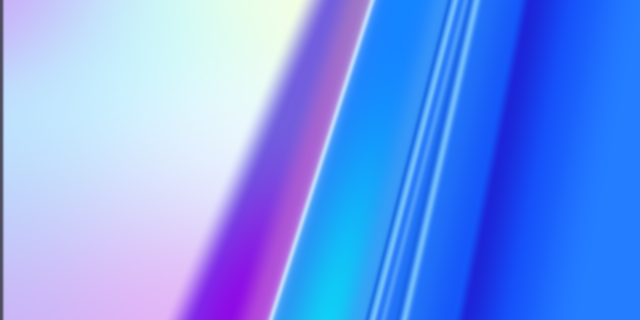
This background is drawn by a Shadertoy shader. Its source:

```glsl
// Each ray is (x at bottom, x at top), in canvas widths
const vec2 VEIL_RAY = vec2(0.281, 0.492);
const vec2 CREASE_RAY = vec2(0.372, 0.532);
const vec2 RIM_RAY = vec2(0.423, 0.582);
const vec2 CYAN_RAY = vec2(0.512, 0.640);
const vec2 STRAND_RAY = vec2(0.583, 0.712);
const vec2 THREAD_RAY = vec2(0.632, 0.745);
const vec2 FOLD_RAY = vec2(0.719, 0.820);

const float VEIL_BLUR = 0.027;
const float FOLD_BLUR = 0.010;
const float STRAND_GAP = 0.016;
const float GLOW_SPREAD = 0.17;
const float BORDER_WIDTH = 0.005;

const vec3 RIM_COLOR = vec3(0.80, 0.90, 0.99);
const vec3 STRAND_COLOR = vec3(0.50, 0.79, 0.99);
const vec3 GROOVE_COLOR = vec3(0.06, 0.34, 0.86);
const vec3 SHADOW_BLUE = vec3(0.11, 0.14, 0.84);
const vec3 DEEP_BLUE = vec3(0.08, 0.31, 0.98);
const vec3 OPEN_BLUE = vec3(0.14, 0.49, 1.00);
const vec3 BORDER_COLOR = vec3(0.30, 0.30, 0.37);

// Soft colour sources of the pale field
const int GLOW_COUNT = 9;
const vec2 GLOW_POS[GLOW_COUNT] = vec2[](
    vec2(0.00, 1.02), vec2(0.23, 0.93), vec2(0.42, 1.00),
    vec2(0.10, 0.64), vec2(0.33, 0.58), vec2(0.02, 0.34),
    vec2(0.23, 0.35), vec2(0.04, 0.00), vec2(0.24, 0.06));
const vec3 GLOW_COLOR[GLOW_COUNT] = vec3[](
    vec3(0.80, 0.62, 0.97), vec3(0.74, 0.99, 1.00), vec3(0.98, 1.00, 0.88),
    vec3(0.73, 0.94, 1.00), vec3(0.95, 0.99, 1.00), vec3(0.73, 0.81, 0.98),
    vec3(0.86, 0.86, 0.99), vec3(0.78, 0.70, 0.97), vec3(0.92, 0.68, 0.96));

// Horizontal offset from a slanted ray
float offsetFrom(vec2 ray, vec2 uv) {
    return uv.x - mix(ray.x, ray.y, uv.y);
}

// Antialiased step with a chosen softness
float softStep(float d, float blur) {
    float w = max(blur, 0.75 / iResolution.x);
    return smoothstep(-w, w, d);
}

float softLine(float d, float width) {
    float w = max(width, 0.8 / iResolution.x);
    return exp(-d * d / (w * w));
}

// Normalised blend of all glows
vec3 paleField(vec2 uv) {
    vec3 sum = vec3(0.0);
    float total = 0.0;
    for (int i = 0; i < GLOW_COUNT; i++) {
        vec2 d = (uv - GLOW_POS[i]) * vec2(1.0, 0.65);
        float weight = exp(-dot(d, d) / (GLOW_SPREAD * GLOW_SPREAD));
        sum += GLOW_COLOR[i] * weight;
        total += weight;
    }
    return sum / total;
}

vec3 violetBand(vec2 uv) {
    vec3 left = mix(vec3(0.49, 0.17, 0.92), vec3(0.40, 0.36, 0.88), smoothstep(0.0, 0.6, uv.y));
    vec3 center = mix(vec3(0.56, 0.04, 0.90), vec3(0.45, 0.37, 0.87), smoothstep(0.0, 0.65, uv.y));
    vec3 right = mix(vec3(0.70, 0.28, 0.86), vec3(0.62, 0.46, 0.78), uv.y);
    float crease = offsetFrom(CREASE_RAY, uv);
    vec3 color = mix(left, center, smoothstep(-0.09, -0.01, crease));
    return mix(color, right, smoothstep(-0.015, 0.03, crease));
}

vec3 cyanBand(vec2 uv) {
    vec3 base = mix(vec3(0.18, 0.55, 0.95), vec3(0.14, 0.49, 0.99), uv.y);
    vec3 core = mix(vec3(0.06, 0.82, 0.96), vec3(0.08, 0.52, 1.00), smoothstep(-0.1, 0.9, uv.y));
    vec3 color = mix(base, core, softLine(offsetFrom(CYAN_RAY, uv), 0.055));
    float sheen = softLine(offsetFrom(STRAND_RAY, uv) + 0.018, 0.022);
    return mix(color, vec3(0.27, 0.62, 0.97), 0.6 * sheen);
}

vec3 blueBand(vec2 uv) {
    float t = smoothstep(0.0, 0.08, offsetFrom(THREAD_RAY, uv));
    return mix(vec3(0.13, 0.45, 0.97), vec3(0.08, 0.34, 0.98), t);
}

vec3 shadowBand(vec2 uv) {
    float d = offsetFrom(FOLD_RAY, uv);
    vec3 color = mix(SHADOW_BLUE, DEEP_BLUE, smoothstep(0.0, 0.085, d));
    return mix(color, OPEN_BLUE, smoothstep(0.05, 0.19, d));
}

void mainImage(out vec4 fragColor, in vec2 fragCoord) {
    vec2 uv = fragCoord / iResolution.xy;
    float rim = offsetFrom(RIM_RAY, uv);
    float strand = offsetFrom(STRAND_RAY, uv);
    float thread = offsetFrom(THREAD_RAY, uv);

    // Broad bands, left to right
    vec3 color = paleField(uv);
    color = mix(color, violetBand(uv), softStep(offsetFrom(VEIL_RAY, uv), VEIL_BLUR));
    color = mix(color, cyanBand(uv), softStep(rim, 0.004));
    color = mix(color, blueBand(uv), softStep(strand, 0.006));
    color = mix(color, shadowBand(uv), softStep(offsetFrom(FOLD_RAY, uv), FOLD_BLUR));

    // Bright rim and its faint spill
    color = mix(color, RIM_COLOR, 0.25 * softLine(rim, 0.012));
    color = mix(color, RIM_COLOR, 0.85 * softLine(rim, 0.0045));

    // Paired strands and single thread beside dark grooves
    color = mix(color, GROOVE_COLOR, 0.65 * softLine(strand + 0.009, 0.004));
    color = mix(color, GROOVE_COLOR, 0.55 * softLine(thread + 0.010, 0.005));
    for (int i = 0; i < 2; i++) {
        float d = strand - float(i) * STRAND_GAP;
        color = mix(color, STRAND_COLOR, (0.85 - 0.4 * float(i)) * softLine(d, 0.005));
    }
    color = mix(color, STRAND_COLOR, 0.85 * softLine(thread, 0.006));

    // Dark left border
    color = mix(BORDER_COLOR, color, softStep(uv.x - BORDER_WIDTH, 0.003));
    fragColor = vec4(color, 1.0);
}
```
